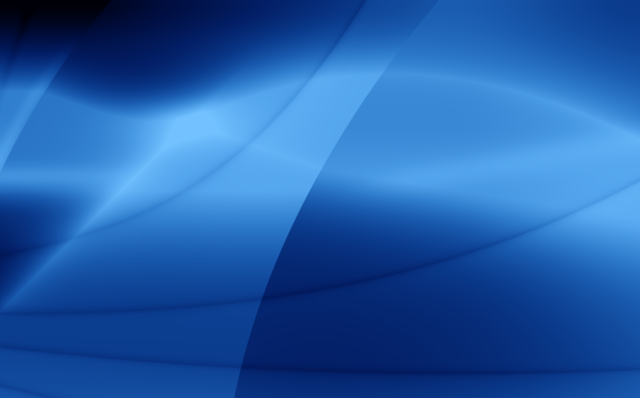
A Shadertoy shader for this background:

```glsl
#define FALLOFF 1.7        // how fast light dies above a crest
#define CREASE_DEPTH 0.5   // darkness of the thin creases
#define CREASE_WIDTH 0.009
#define BEAM_WIDTH 0.035
#define BEAM_LIGHT 0.8
#define BEAM_FOOT 0.215    // height where the beam meets the left side
#define BEAM_SLOPE 0.62
#define FLARE_LIGHT 0.9

// Light level 0..7 mapped from black through navy to pale blue
vec3 blueRamp(float level) {
    const vec3 tones[8] = vec3[8](
        vec3(0.00, 0.00, 0.03), vec3(0.00, 0.05, 0.24),
        vec3(0.01, 0.12, 0.40), vec3(0.04, 0.23, 0.55),
        vec3(0.10, 0.36, 0.69), vec3(0.20, 0.51, 0.82),
        vec3(0.33, 0.65, 0.93), vec3(0.45, 0.76, 1.00));
    float l = clamp(level, 0.0, 6.999);
    int i = int(l);
    return mix(tones[i], tones[i + 1], fract(l));
}

float bell(float d, float width) {
    return exp(-d * d / (width * width));
}

// 0 at the crest, 1 at the top of the canvas
float fadeAbove(float y, float crest) {
    float t = clamp((y - crest) / (1.0 - crest), 0.0, 1.0);
    return 1.0 - pow(1.0 - t, FALLOFF);
}

// Thin dark fold with a soft sheen on its lower side
float crease(float d, float sheen) {
    float fold = CREASE_DEPTH * exp(-abs(d) / CREASE_WIDTH);
    float glow = sheen * smoothstep(0.004, -0.004, d) * exp(min(d, 0.0) / 0.12);
    return glow - fold;
}

float leftPanel(vec2 p, float edge) {
    float level = mix(4.9, 0.0, fadeAbove(p.y, 0.77));
    level += 0.6 * smoothstep(0.72, 0.57, p.y);
    level += 0.4 * bell(p.x - edge + 0.012, 0.012) * smoothstep(0.95, 0.75, p.y);
    return level - 0.3 * bell(p.x - 0.22 * (p.y - 0.77), 0.008);
}

float middlePanel(vec2 p) {
    // Lit body with a dipping crest, dark above and dim below
    float crest = 0.815 - 0.12 * bell(p.x - 0.24, 0.18);
    float topLevel = max(6.2 * p.x - 0.6, 0.0);
    float level = mix(5.9, topLevel, fadeAbove(p.y, crest));
    float rise = pow(clamp((p.y - 0.2) / 0.32, 0.0, 1.0), 1.6);
    level -= 2.9 * (1.0 - rise);

    // Diagonal beam and the shadow on its left
    float behind = BEAM_SLOPE * (p.y - BEAM_FOOT) - p.x;
    float shade = mix(3.0, 1.3, smoothstep(0.45, 0.57, p.y));
    shade *= 1.0 - smoothstep(0.75, 0.92, p.y);
    level -= shade * (1.0 - exp(-max(behind, 0.0) / 0.08));
    float beamSpan = smoothstep(0.18, 0.25, p.y) * smoothstep(0.78, 0.66, p.y);
    level += BEAM_LIGHT * exp(-abs(behind) / BEAM_WIDTH) * beamSpan;

    // Flare and crossing streaks
    level += FLARE_LIGHT * bell(length((p - vec2(0.29, 0.69)) * vec2(1.0, 1.5)), 0.1);
    level += 0.8 * bell(p.y - 0.555, 0.03) * smoothstep(0.3, 0.0, p.x);
    float streak = p.y - 0.70 + 0.56 * (p.x - 0.28);
    level += 0.35 * exp(-abs(streak) / 0.025) * smoothstep(0.2, 0.32, p.x);

    // Steep arc crease
    float arc = 0.358 + p.x * (0.35 + 0.1 * p.x + 2.2 * p.x * p.x);
    level += crease((p.y - arc) * 0.7, 0.4 * smoothstep(0.25, 0.5, p.x));
    return level + crease(p.y - 0.031 + 0.4 * p.x, 0.2);
}

float rightPanel(vec2 p) {
    float bend = max(p.x - 0.6, 0.0);
    float crest = 0.815 - 1.05 * bend * bend;
    float lower = 0.545 - 0.25 * (p.x - 0.63);
    float far = smoothstep(0.7, 1.0, p.x);

    // Lit body between an upper and a lower crest
    float level = 5.15 + 0.5 * far + 0.4 * smoothstep(0.7, 0.55, p.y);
    level += 0.35 * exp(-abs(p.y - crest) / 0.03);
    level += 0.4 * bell(p.y - 0.545 - 0.28 * (p.x - 0.63), 0.04) * smoothstep(0.5, 0.66, p.x);
    level = mix(level, 4.0 - far, fadeAbove(p.y, crest));

    // Decay into the dim base
    float base = 2.0 + 5.2 * (p.x - 0.5) * (p.x - 0.5);
    float depth = max(lower - p.y, 0.0) / mix(0.13, 0.165, far);
    return mix(base, level, exp(-pow(depth, 1.3)));
}

void mainImage(out vec4 fragColor, in vec2 fragCoord) {
    vec2 p = fragCoord / iResolution.xy;
    float soft = 1.0 / iResolution.x;

    // Curved panel borders
    float rise = p.y - 0.565;
    float leftEdge = rise * (0.29 + 0.25 * rise);
    float mainEdge = 0.366 + p.y * (0.125 + 0.195 * p.y);
    float inMiddle = smoothstep(-soft, soft, p.x - leftEdge);
    inMiddle = max(inMiddle, step(p.y, 0.54));
    float inRight = smoothstep(-soft, soft, p.x - mainEdge);

    float level = mix(leftPanel(p, leftEdge), middlePanel(p), inMiddle);
    level = mix(level, rightPanel(p), inRight);

    // Long creases running across the panels
    float sweep = 0.211 + p.x * p.x * (0.15 + 0.185 * p.x);
    float floorLine = 0.061 + 0.13 * (p.x - 0.72) * (p.x - 0.72);
    level += crease(p.y - sweep, 0.15 + 0.25 * p.x * p.x);
    level += crease(p.y - floorLine, 0.3);
    level += 0.5 * smoothstep(floorLine, -0.02, p.y);

    fragColor = vec4(blueRamp(level), 1.0);
}
```
